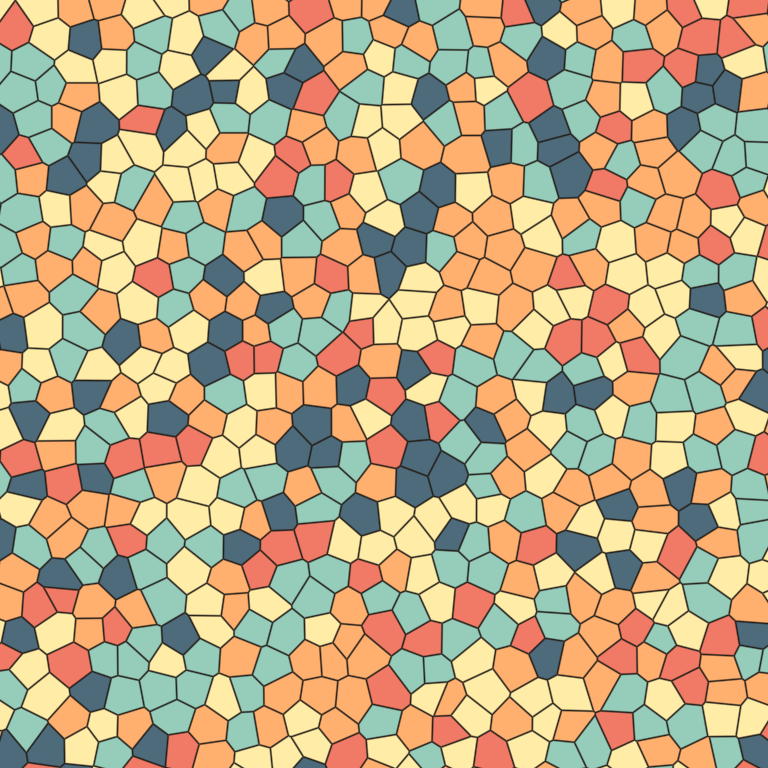
This pattern is drawn by a Shadertoy shader. Its source:

```glsl
const vec2 CELL_SIZE = vec2(1.0 / 22.6, 1.0 / 25.6); // staggered lattice spacing
const float JITTER = 0.66;          // site displacement, in lattice cells
const float LINE_HALF = 0.00102;    // half width of the outlines
const float LINE_SOFT = 0.0013;     // softness of the outlines

const vec3 ORANGE = vec3(1.00, 0.690, 0.435);
const vec3 TEAL   = vec3(0.585, 0.800, 0.730);
const vec3 CREAM  = vec3(1.00, 0.925, 0.655);
const vec3 SLATE  = vec3(0.305, 0.420, 0.485);
const vec3 CORAL  = vec3(0.945, 0.480, 0.400);
const vec3 INK    = vec3(0.13, 0.11, 0.09);

// Cumulative shares of the fills; coral takes the rest
const float ORANGE_TO = 0.27;
const float TEAL_TO   = 0.52;
const float CREAM_TO  = 0.77;
const float SLATE_TO  = 0.885;

float hash(vec2 p) {
    return fract(sin(dot(p, vec2(127.1, 311.7))) * 43758.5453);
}

vec2 hash2(vec2 p) {
    return vec2(hash(p), hash(p + vec2(37.2, 91.6)));
}

// Jittered site of a lattice cell, odd rows shifted by half a cell
vec2 sitePosition(vec2 cell) {
    vec2 stagger = vec2(0.5 * mod(cell.y, 2.0), 0.0);
    vec2 jitter = (hash2(cell) - 0.5) * JITTER;
    return (cell + 0.5 + stagger + jitter) * CELL_SIZE;
}

vec2 nearestCell(vec2 p) {
    vec2 base = floor(p / CELL_SIZE - vec2(0.25, 0.0));
    vec2 best = base;
    float bestDist = 1e5;
    for (int y = -2; y <= 2; y++) {
        for (int x = -2; x <= 2; x++) {
            vec2 cell = base + vec2(x, y);
            vec2 d = sitePosition(cell) - p;
            float dist = dot(d, d);
            if (dist < bestDist) {
                bestDist = dist;
                best = cell;
            }
        }
    }
    return best;
}

// Distance to the closest bisector between a cell and its neighbours
float borderDistance(vec2 p, vec2 cell) {
    vec2 site = sitePosition(cell);
    float dist = 1e5;
    for (int y = -2; y <= 2; y++) {
        for (int x = -2; x <= 2; x++) {
            if (x == 0 && y == 0) continue;
            vec2 other = sitePosition(cell + vec2(x, y));
            vec2 middle = 0.5 * (site + other);
            dist = min(dist, dot(middle - p, normalize(other - site)));
        }
    }
    return dist;
}

vec3 cellColor(vec2 cell) {
    float pick = hash(cell + vec2(13.7, 58.3));
    if (pick < ORANGE_TO) return ORANGE;
    if (pick < TEAL_TO) return TEAL;
    if (pick < CREAM_TO) return CREAM;
    if (pick < SLATE_TO) return SLATE;
    return CORAL;
}

void mainImage(out vec4 fragColor, in vec2 fragCoord) {
    vec2 p = fragCoord / iResolution.y;
    vec2 cell = nearestCell(p);

    // Outline, never sharper than the pixel grid allows
    float soft = max(LINE_SOFT, 0.7 / iResolution.y);
    float border = borderDistance(p, cell);
    float line = 1.0 - smoothstep(LINE_HALF - soft, LINE_HALF + soft, border);

    fragColor = vec4(mix(cellColor(cell), INK, line), 1.0);
}
```
